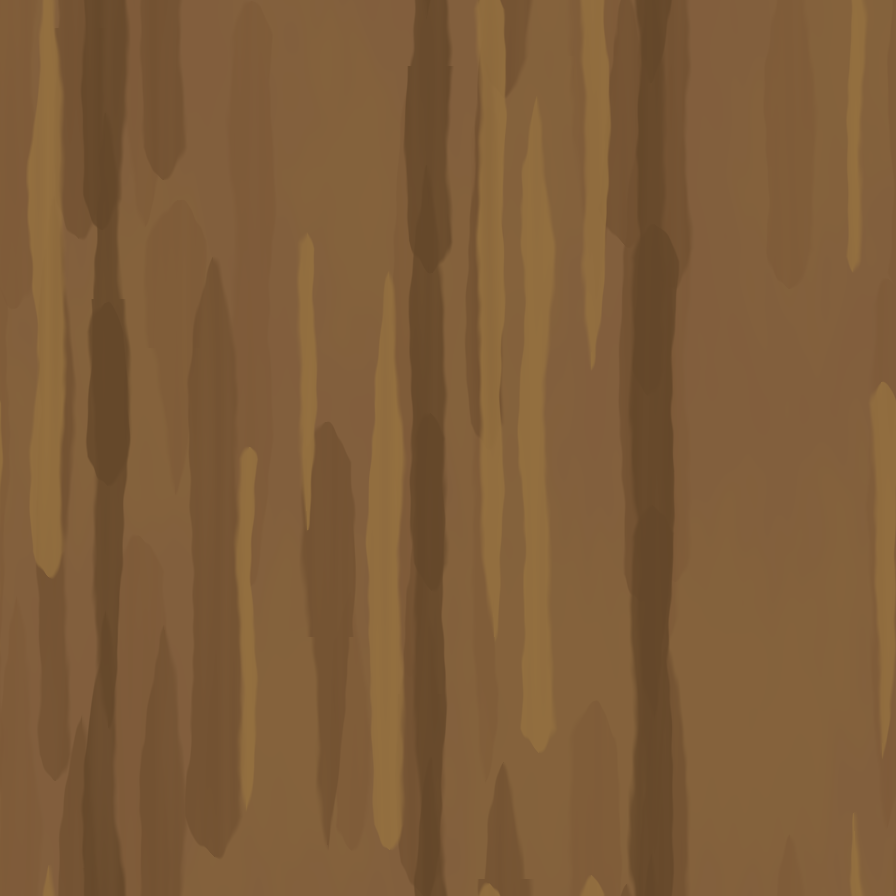
This texture is drawn by a three.js fragment shader. Its source:

```glsl
// Hand-painted wooden bark: long vertical brush strokes in browns and ochre.
varying vec2 vUv;

const vec3 BASE_WARM = vec3(0.520, 0.385, 0.234);
const vec3 BASE_DULL = vec3(0.508, 0.370, 0.240);
const vec3 RUSSET    = vec3(0.487, 0.347, 0.215);
const vec3 UMBER     = vec3(0.442, 0.314, 0.190);
const vec3 DARK      = vec3(0.390, 0.277, 0.162);
const vec3 OCHRE     = vec3(0.585, 0.443, 0.250);

const int BANDS          = 3;
const int RUSSET_STROKES = 12;
const int UMBER_STROKES  = 12;
const int DARK_STROKES   = 9;
const int OCHRE_STROKES  = 9;

const float EDGE_CRISP = 0.003;
const float EDGE_SOFT  = 0.007;
const float WOBBLE     = 0.010;
const float BRISTLE    = 0.0035;

float hash(float n) {
  return fract(sin(n * 12.9898 + 4.13) * 43758.547);
}

vec2 gradientAt(vec2 cell) {
  float angle = 6.28318 * hash(dot(cell, vec2(1.37, 7.91)));
  return vec2(cos(angle), sin(angle));
}

// Gradient noise, roughly -0.7 to 0.7
float noise(vec2 p) {
  vec2 i = floor(p);
  vec2 f = p - i;
  vec2 u = f * f * f * (f * (f * 6.0 - 15.0) + 10.0);
  float a = dot(gradientAt(i), f);
  float b = dot(gradientAt(i + vec2(1.0, 0.0)), f - vec2(1.0, 0.0));
  float c = dot(gradientAt(i + vec2(0.0, 1.0)), f - vec2(0.0, 1.0));
  float d = dot(gradientAt(i + vec2(1.0, 1.0)), f - vec2(1.0, 1.0));
  return mix(mix(a, b, u.x), mix(c, d, u.x), u.y);
}

// Horizontal centre of a dark band
float bandX(float band) {
  return 0.12 + 0.32 * band + 0.04 * sin(2.0 * band);
}

// Coverage of one wrapped stroke with a blunt end and a tapered end
float stroke(vec2 p, vec2 center, vec2 halfSize, float seed) {
  vec2 q = fract(p - center + 0.5) - 0.5;
  float flip = hash(seed + 0.3) < 0.5 ? -1.0 : 1.0;
  q.x += WOBBLE * noise(vec2(seed * 3.7, q.y * 6.0));
  float taper = halfSize.x * (q.y * flip > 0.0 ? 1.5 : 4.0 + 10.0 * hash(seed + 0.6));
  float toEnd = halfSize.y - abs(q.y) + 0.012 * noise(vec2(q.x * 60.0, seed));
  float width = halfSize.x * sqrt(clamp(toEnd / taper, 0.0, 1.0));
  width *= 1.0 + 0.35 * noise(vec2(q.y * 5.0, seed * 1.9));
  float rough = BRISTLE * noise(vec2(q.x * 110.0 + seed, q.y * 28.0));
  float edge = q.x * flip > 0.0 ? EDGE_CRISP : EDGE_SOFT;
  return smoothstep(0.0, edge, width - abs(q.x) + rough * step(0.001, width));
}

// Lays a stroke over the paint below, with faint bristle streaks
vec3 paint(vec3 under, vec3 pigment, float opacity, float cover, float streak) {
  return mix(under, pigment, cover * clamp(opacity + 0.22 * streak, 0.0, 1.0));
}

void main() {
  vec2 p = vUv;
  float streak = noise(vec2(p.x * 85.0, p.y * 3.0));

  // Softly mottled ground
  float mottle = noise(p * vec2(6.0, 2.5)) + 0.3 * noise(p * vec2(40.0, 12.0));
  vec3 color = mix(BASE_WARM, BASE_DULL, smoothstep(-0.4, 0.4, mottle));

  // Faint russet glazes spread evenly
  for (int i = 0; i < RUSSET_STROKES; i++) {
    float n = float(i);
    float s = n + 20.0;
    vec2 center = vec2((n + hash(s)) / float(RUSSET_STROKES), hash(s + 0.11));
    vec2 size = mix(vec2(0.012, 0.14), vec2(0.032, 0.40), vec2(hash(s + 0.22), hash(s + 0.44)));
    color = paint(color, RUSSET, 0.55, stroke(p, center, size, s), streak);
  }

  // Umber strokes gathered around the bands
  for (int i = 0; i < UMBER_STROKES; i++) {
    float n = float(i);
    float s = n + 50.0;
    float side = 2.0 * hash(s) - 1.0;
    vec2 center = vec2(bandX(mod(n, float(BANDS))) + 0.13 * side * abs(side), hash(s + 0.11));
    vec2 size = mix(vec2(0.014, 0.12), vec2(0.032, 0.34), vec2(hash(s + 0.22), hash(s + 0.44)));
    color = paint(color, UMBER, 0.75, stroke(p, center, size, s), streak);
  }

  // Dark band cores from staggered, overlapping strokes
  for (int i = 0; i < DARK_STROKES; i++) {
    float n = float(i);
    float s = n + 80.0;
    float band = mod(n, float(BANDS));
    float row = floor(n / float(BANDS));
    vec2 center = vec2(bandX(band) + 0.016 * (hash(s) - 0.5),
                       row / 3.0 + 0.1 * hash(s + 0.11) + 0.21 * band);
    vec2 size = vec2(mix(0.018, 0.028, hash(s + 0.22)), mix(0.20, 0.30, hash(s + 0.44)));
    color = paint(color, DARK, 0.78, stroke(p, center, size, s), streak);
  }

  // Ochre highlights to the left of each band
  for (int i = 0; i < OCHRE_STROKES; i++) {
    float n = float(i);
    float s = n + 110.0;
    float slot = (floor(n / float(BANDS)) + 0.7 * hash(s)) / 3.0;
    vec2 center = vec2(bandX(mod(n, float(BANDS))) - mix(0.04, 0.22, slot), hash(s + 0.11));
    vec2 size = mix(vec2(0.010, 0.16), vec2(0.021, 0.38), vec2(hash(s + 0.22), hash(s + 0.44)));
    color = paint(color, OCHRE, 0.82, stroke(p, center, size, s), streak);
  }

  gl_FragColor = vec4(color, 1.0);
}
```
